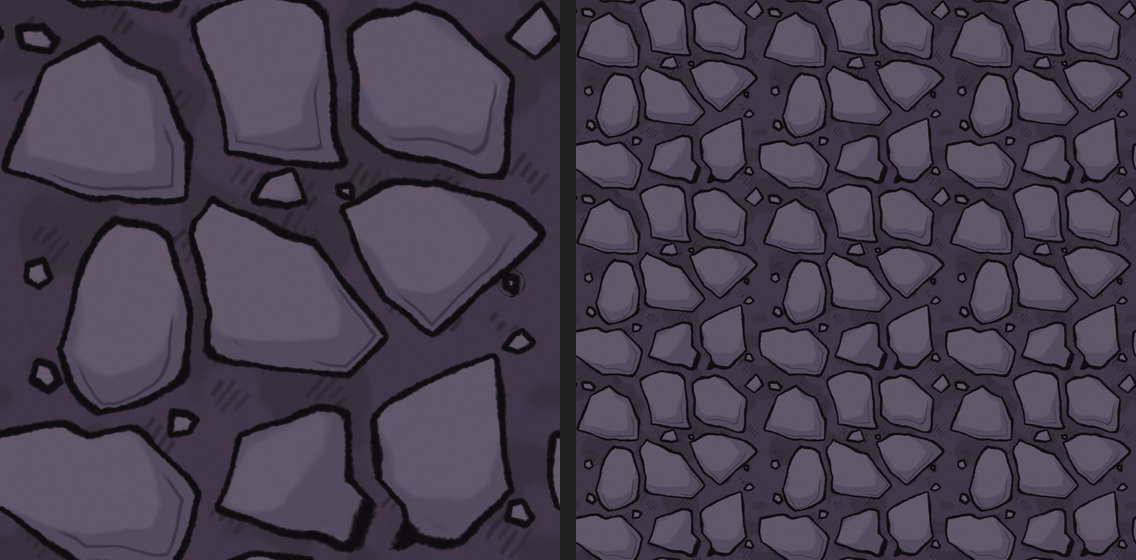
Left, the tile; right, the same tile 3 across and 3 down.
This texture is drawn by a Shadertoy shader. Its source:

```glsl
// Hand-inked cobbles: large faceted rocks, pebbles in the gaps, and hatched purple ground.
// Stones are hashed polygon distance fields on wrapped grids, so the tile has no seam.

const vec3 GROUND      = vec3(0.255, 0.210, 0.282);
const vec3 GROUND_DARK = vec3(0.218, 0.186, 0.238);
const vec3 HATCH       = vec3(0.165, 0.138, 0.180);
const vec3 STONE_LIGHT = vec3(0.382, 0.342, 0.412);
const vec3 STONE_SHADE = vec3(0.328, 0.290, 0.366);
const vec3 CREASE      = vec3(0.205, 0.175, 0.228);
const vec3 INK         = vec3(0.120, 0.100, 0.130);
const vec3 INK_CORE    = vec3(0.062, 0.048, 0.064);
const int ROCK_CELLS = 3, PEBBLE_CELLS = 7, HATCH_CELLS = 8;
const float ROCK_MIN = 0.10, ROCK_MAX = 0.195;
const float PEBBLE_MIN = 0.013, PEBBLE_MAX = 0.056;
const float GAP = 0.019;
const float INK_WIDTH = 0.006;
const float TAU = 6.28319;

struct Stone { float dist; vec2 local; float size; };

float hash(ivec2 cell, int salt) {
    uvec3 v = uvec3(ivec3(cell, salt)) * 1664525u + 1013904223u;
    for (int i = 0; i < 2; i++) {
        v.x += v.y * v.z; v.y += v.z * v.x; v.z += v.x * v.y;
        v ^= v >> 16u;
    }
    return float(v.z >> 8u) / 16777216.0;
}

ivec2 wrapCell(ivec2 c, int n) { return (c % n + n) % n; }

vec2 jitter(ivec2 id, int salt) { return vec2(hash(id, salt), hash(id, salt + 1)) - 0.5; }

// Neighbour k of the cell holding p, on a grid of n cells
ivec2 neighbour(vec2 p, int n, int k) { return ivec2(floor(p * float(n))) + ivec2(k % 3, k / 3) - 1; }

vec2 centreOf(ivec2 c, int n, float spread) {
    return (vec2(c) + 0.5 + spread * jitter(wrapCell(c, n), 3)) / float(n);
}

// Value noise that repeats after n cells
float noise(vec2 p, int n) {
    vec2 g = p * float(n), f = fract(g);
    ivec2 c = ivec2(floor(g)), a = wrapCell(c, n), b = wrapCell(c + 1, n);
    f = f * f * (3.0 - 2.0 * f);
    float low = mix(hash(a, n), hash(ivec2(b.x, a.y), n), f.x);
    return mix(low, mix(hash(ivec2(a.x, b.y), n), hash(b, n), f.x), f.y);
}

vec2 corner(int i, int sides, ivec2 id, float rMin, float rMax) {
    float angle = (float(i) + 0.75 * (hash(id, 50 + i) - 0.5)) * TAU / float(sides);
    float stretch = 1.0 + 0.2 * cos(2.0 * angle - TAU * hash(id, 80));
    return mix(rMin, rMax, hash(id, 60 + i)) * stretch * vec2(cos(angle), sin(angle));
}

// Signed distance to a random star-shaped polygon
float polygon(vec2 q, int sides, ivec2 id, float rMin, float rMax) {
    float reach = 1.2 * rMax, d = 1e3, side = 1.0;
    if (length(q) > 1.5 * reach) return length(q) - reach;
    vec2 a = corner(sides - 1, sides, id, rMin, rMax);
    for (int i = 0; i < sides; i++) {
        vec2 b = corner(i, sides, id, rMin, rMax), e = a - b, w = q - b;
        d = min(d, length(w - e * clamp(dot(w, e) / dot(e, e), 0.0, 1.0)));
        bvec3 s = bvec3(q.y >= b.y, q.y < a.y, e.x * w.y > e.y * w.x);
        if (all(s) || !any(s)) side = -side;
        a = b;
    }
    return side * d;
}

// Large rocks; the two nearest push each other apart to leave a gap
Stone rocks(vec2 p) {
    Stone s = Stone(1e3, vec2(0), 0.13);
    float second = 1e3;
    for (int k = 0; k < 9; k++) {
        ivec2 c = neighbour(p, ROCK_CELLS, k);
        vec2 q = p - centreOf(c, ROCK_CELLS, 0.4);
        float d = polygon(q, 7, wrapCell(c, ROCK_CELLS), ROCK_MIN, ROCK_MAX) - 0.01;
        second = min(second, max(d, s.dist));
        if (d < s.dist) { s.dist = d; s.local = q; }
    }
    float cut = 0.5 * (s.dist - second) + GAP;
    float blend = max(0.014 - abs(s.dist - cut), 0.0);
    s.dist = max(s.dist, cut) + 18.0 * blend * blend;
    return s;
}

// Pebbles grow until they nearly touch the rocks
Stone pebbles(vec2 p) {
    Stone s = Stone(1e3, vec2(0), 0.03);
    for (int k = 0; k < 9; k++) {
        ivec2 c = neighbour(p, PEBBLE_CELLS, k), id = wrapCell(c, PEBBLE_CELLS);
        vec2 centre = centreOf(c, PEBBLE_CELLS, 0.5), q = p - centre;
        if (length(q) > 0.1) continue;
        float r = min(rocks(centre).dist - 0.007, PEBBLE_MAX * mix(0.4, 1.0, hash(id, 7)));
        if (r < PEBBLE_MIN) continue;
        float d = polygon(q, 5, id, 0.55 * r, 0.9 * r) - 0.12 * r;
        if (d < s.dist) s = Stone(d, q, 0.75 * r);
    }
    return s;
}

// Clusters of parallel slanted strokes
float hatching(vec2 p) {
    float ink = 0.0;
    for (int k = 0; k < 36; k++) {
        ivec2 c = neighbour(p, HATCH_CELLS, k / 4), id = wrapCell(c, HATCH_CELLS);
        vec2 q = p - centreOf(c, HATCH_CELLS, 0.6);
        if (hash(id, 11) > 0.75 || length(q) > 0.08) continue;
        int i = k % 4;
        vec2 u = vec2(dot(q, vec2(0.62, 0.785)), dot(q, vec2(0.785, -0.62)));
        u -= vec2(0.014 * (hash(id, 20 + i) - 0.5), 0.018 * (float(i) - 1.5));
        u.x = max(abs(u.x) - mix(0.006, 0.027, hash(id, 30 + i)), 0.0);
        ink = max(ink, smoothstep(0.0072, 0.0012, length(u)) * mix(0.5, 1.0, hash(id, 40 + i)));
    }
    return ink;
}

void mainImage(out vec4 fragColor, in vec2 fragCoord) {
    vec2 uv = fragCoord / iResolution.xy;
    float soft = max(0.0016, 1.0 / iResolution.y), grain = noise(uv, 180) - 0.5;
    vec2 p = uv + 0.014 * (vec2(noise(uv, 13), noise(uv, 14)) - 0.5);
    p += 0.003 * (vec2(noise(uv, 41), noise(uv, 43)) - 0.5);
    Stone stone = rocks(p), pebble = pebbles(p);
    float isRock = step(stone.dist, pebble.dist);
    if (isRock < 0.5) stone = pebble;
    float depth = -stone.dist;

    // Blotched ground
    float blotch = 0.65 * noise(p, 7) + 0.35 * noise(p, 17);
    vec3 color = mix(GROUND, GROUND_DARK, smoothstep(0.47, 0.56, blotch));
    color = mix(color, HATCH, 0.9 * hatching(p));

    // Faces lit toward the upper left, with creases at the lower right
    float up = dot(stone.local, vec2(-0.45, 0.89));
    float lit = depth + 0.35 * up + stone.size * (0.5 * noise(p, 9) - 0.46);
    vec3 face = mix(STONE_SHADE, STONE_LIGHT, smoothstep(-0.007, 0.007, lit));
    float crease = smoothstep(0.0042, 0.0012, abs(depth - 0.01 - 0.03 * noise(p, 10)));
    crease *= smoothstep(0.02, 0.06, -up) * smoothstep(0.25, 0.45, noise(p, 6));
    face = mix(face, CREASE, 0.75 * isRock * crease);
    color = mix(color, face, smoothstep(-soft, soft, depth));

    // Rough charcoal outline
    float width = INK_WIDTH * (0.75 + 0.55 * noise(uv, 15)), core = 0.7 * width;
    float edge = abs(depth) + 0.0022 * grain;
    color = mix(color, INK, smoothstep(width + soft, width - soft, edge));
    color = mix(color, INK_CORE, smoothstep(core + soft, core - soft, edge));
    fragColor = vec4(color + 0.008 * grain, 1.0);
}
```
